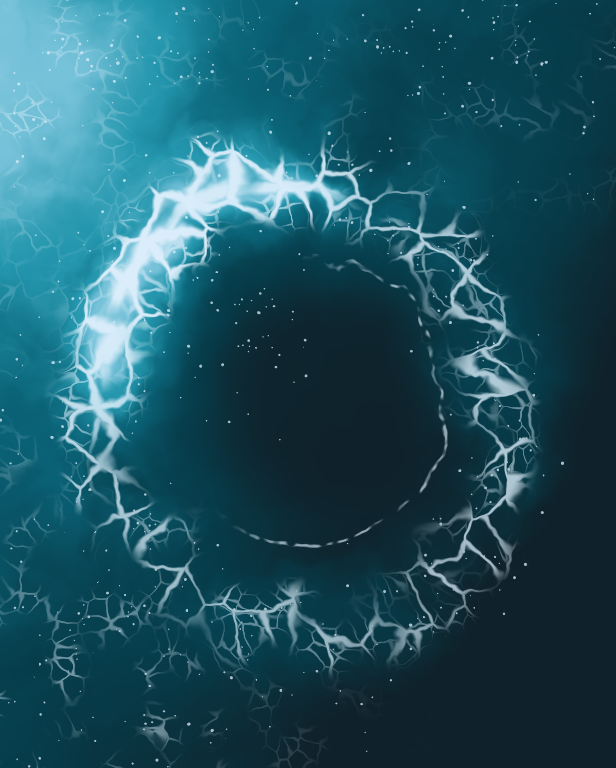
A Shadertoy shader for this texture:

```glsl
// Aerial sea: a ragged ring of foam around a dark pool, lit from the upper left.
// Tone is a sum of gradients, glows and gradient-noise clouds, coloured by a ramp;
// foam is warped cell edges gathered along a polar crest, with scattered flecks.

#define RING_CENTER vec2(0.391, 0.479)
#define POOL_CENTER vec2(0.430, 0.490)
#define WARP_AMOUNT 0.075
#define BAND_WIDTH 0.058
#define GLOW_WIDTH 0.078
#define RIM_RADIUS 0.188
#define WEB_SCALE 19.0
#define FINE_SCALE 41.0
#define FLECK_SCALE 125.0
#define FOAM_COLOR vec3(0.86, 0.93, 0.98)

// Crest radius and foam strength, every 22.5 degrees from the right, counterclockwise
const vec2 CREST[16] = vec2[16](
    vec2(.250, .62), vec2(.255, .60), vec2(.265, .64), vec2(.262, .66),
    vec2(.287, .92), vec2(.295, .92), vec2(.262, 1.0), vec2(.268, .95),
    vec2(.255, .76), vec2(.295, .60), vec2(.262, .50), vec2(.298, .48),
    vec2(.300, .48), vec2(.312, .40), vec2(.294, .56), vec2(.288, .62));

vec2 hash2(vec2 p) {
    vec3 q = fract(p.xyx * vec3(.1031, .1030, .0973));
    q += dot(q, q.yzx + 33.33);
    return fract((q.xx + q.yz) * q.zy);
}

float gradientNoise(vec2 p) {
    vec2 i = floor(p), f = fract(p);
    vec2 u = f * f * f * (f * (f * 6. - 15.) + 10.);
    vec2 e = vec2(0, 1);
    float a = dot(hash2(i) * 2. - 1., f);
    float b = dot(hash2(i + e.yx) * 2. - 1., f - e.yx);
    float c = dot(hash2(i + e) * 2. - 1., f - e);
    float d = dot(hash2(i + 1.) * 2. - 1., f - 1.);
    return mix(mix(a, b, u.x), mix(c, d, u.x), u.y);
}

float fbm(vec2 p) {
    float sum = 0., amp = .6;
    for (int i = 0; i < 5; i++) {
        sum += amp * gradientNoise(p);
        p = mat2(1.6, 1.2, -1.2, 1.6) * p + 7.3;
        amp *= .5;
    }
    return sum;
}

// Gap between the two nearest cell points: zero on cell borders
float cellEdge(vec2 p) {
    vec2 cell = floor(p);
    float nearest = 9., second = 9.;
    for (int y = -1; y <= 1; y++)
    for (int x = -1; x <= 1; x++) {
        vec2 c = cell + vec2(x, y);
        float d = length(c + hash2(c + 40.) - p);
        second = min(second, max(d, nearest));
        nearest = min(nearest, d);
    }
    return second - nearest;
}

float bell(float x) { return exp(-x * x); }

float line(float d, float width) { return 1. - smoothstep(width * .2, width, d); }

vec2 crestAt(float angle) {
    float a = mod(angle / 6.28319 * 16. + 16., 16.);
    int i = int(a) % 16;
    return mix(CREST[i], CREST[(i + 1) % 16], smoothstep(0., 1., fract(a)));
}

float flecks(vec2 p, float density, float pixel) {
    vec2 cell = floor(p * FLECK_SCALE), rnd = hash2(cell + 90.);
    vec2 spot = (cell + .25 + .5 * hash2(cell + 11.)) / FLECK_SCALE;
    float radius = mix(.0007, .0021, rnd.y * rnd.y);
    float dotMask = 1. - smoothstep(radius - pixel * .5, radius + pixel * .7, length(p - spot));
    return dotMask * step(rnd.x, density);
}

vec3 seaRamp(float t) {
    vec3 c = mix(vec3(.060, .130, .165), vec3(.025, .235, .29), smoothstep(.02, .25, t));
    c = mix(c, vec3(.04, .39, .47), smoothstep(.22, .48, t));
    c = mix(c, vec3(.14, .59, .68), smoothstep(.45, .68, t));
    c = mix(c, vec3(.46, .76, .85), smoothstep(.64, .88, t));
    return mix(c, vec3(.85, .93, .97), smoothstep(.88, 1.15, t));
}

void mainImage(out vec4 fragColor, in vec2 fragCoord) {
    float pixel = 1. / iResolution.y;
    vec2 p = fragCoord * pixel;
    vec2 warp = WARP_AMOUNT * vec2(fbm(p * 7. + 3.), fbm(p * 7. + 29.));
    float cloud = fbm(p * 5. + warp * 12. + 51.);
    float patches = gradientNoise(p * 17. + 8.);

    // Polar position relative to the crest
    vec2 rel = p - RING_CENTER + warp * .7;
    float radius = length(rel), angle = atan(rel.y, rel.x);
    vec2 crest = crestAt(angle);
    float off = radius - crest.x, strength = crest.y;
    float band = bell(off / BAND_WIDTH);
    float core = bell(off / .025) * smoothstep(.62, .95, strength);

    // Water: light from the upper left, dark pool, clouds and ring glow
    float depth = 1. - p.y;
    float tone = .62 - .52 * p.x - .37 * depth;
    tone += .34 * bell(length(vec2(p.x / .22, (depth - .13) / .24)));
    tone += .09 * bell(length((p - vec2(.66, .76)) / vec2(.15, .14)));
    float pool = 1. - smoothstep(.08, .27, length(p - POOL_CENTER + warp * .5));
    tone = max(tone, .0) * (1. - .72 * pool);
    tone += cloud * (.08 + .25 * tone) * (1. - .6 * pool);
    float glow = bell(off / GLOW_WIDTH) * mix(.05, .36, strength * strength);
    tone += glow * (.8 + 1.5 * cloud) + .27 * core * (.8 + patches);

    // Foam web: coarse and fine cell borders, broken up by noise
    vec2 q = p + warp * .9;
    float presence = smoothstep(.26, .72, band * (.35 + strength * .7) + patches * .5);
    float coarse = line(cellEdge(q * WEB_SCALE), .08 + .11 * band * strength + .30 * core);
    float fineEdge = cellEdge(q * FINE_SCALE + 5.);
    float fine = line(fineEdge, .15 + .30 * core);
    float foam = coarse * presence * (.45 + .55 * strength);
    foam = max(foam, fine * presence * (.2 + .5 * strength) * smoothstep(-.25, .3, cloud + patches));
    float spine = line(abs(off + warp.x * .25), .004 + .013 * core * (1. + patches));
    foam = max(foam, spine * smoothstep(-.2, .25, patches + strength - .65) * strength);

    // Thin inner rim, along the right and the bottom
    float rimSide = smoothstep(-.45, .25, cos(angle + .35));
    float rim = line(abs(radius - RIM_RADIUS + warp.y * .2), .0032) * rimSide;
    foam = max(foam, rim * smoothstep(-.2, .25, gradientNoise(p * 75.)) * .65);

    // Faint outlying wisps on the left, the lower left and the top
    float outside = smoothstep(.02, .08, off);
    float wispArea = bell(length((p - vec2(.20, .10)) / vec2(.17, .18)))
        + .55 * bell((p.x - .02) / .12) + .35 * bell((p.y - .88) / .12);
    float wisps = line(fineEdge, .17) * outside * wispArea;
    foam = max(foam, wisps * smoothstep(-.05, .35, patches + cloud * .5) * .5);

    // Scattered flecks
    float density = .38 * bell(length((p - vec2(.305, .585)) / vec2(.065, .085)))
        + .32 * bell(length((p - vec2(.63, .955)) / vec2(.15, .055)))
        + .32 * bell(length((p - vec2(.20, .93)) / vec2(.13, .04)))
        + .14 * band + .12 * outside * wispArea;
    float spots = flecks(p + warp * .15, density * smoothstep(-.3, .25, patches), pixel);
    foam = max(foam, spots * .75);

    vec3 color = mix(seaRamp(tone), FOAM_COLOR, clamp(foam, 0., 1.));
    fragColor = vec4(color, 1.);
}
```
